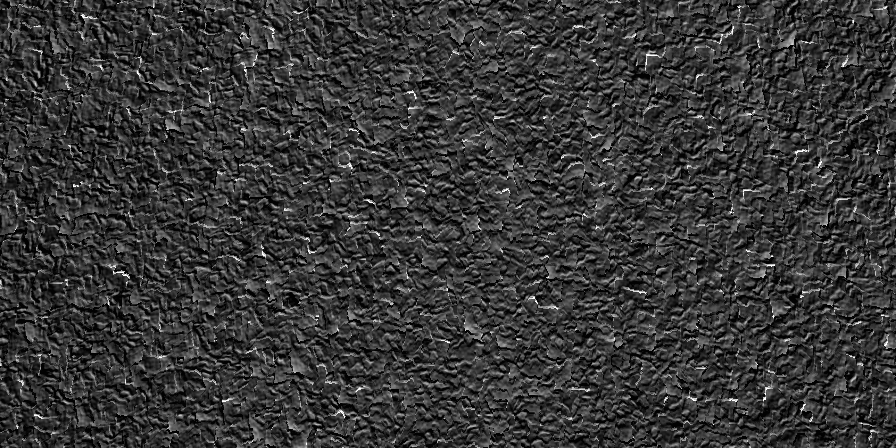
Give the GLSL for this texture, as a Shadertoy shader.

```glsl
float hash(vec2 p) {
    vec3 q = fract(vec3(p.xyx) * 0.1031);
    q += dot(q, q.yzx + 33.33);
    return fract((q.x + q.y) * q.z);
}

vec2 hash2(vec2 p) {
    return vec2(hash(p), hash(p + 57.3));
}

float lean(vec2 corner, vec2 offset) {
    return dot(2.0 * hash2(corner) - 1.0, offset);
}

// Gradient noise around zero
float noise(vec2 p) {
    vec2 i = floor(p);
    vec2 f = fract(p);
    vec2 u = f * f * f * (f * (6.0 * f - 15.0) + 10.0);
    vec2 e = vec2(1, 0);
    float low = mix(lean(i, f), lean(i + e.xy, f - e.xy), u.x);
    float high = mix(lean(i + e.yx, f - e.yx), lean(i + e.xx, f - e.xx), u.x);
    return mix(low, high, u.y);
}

vec2 noise2(vec2 p) {
    return vec2(noise(p + 7.4), noise(p + 43.7));
}

// Tallest of the flat, tilted, steep-sided chips around a point
float chips(vec2 p) {
    vec2 cell = floor(p);
    float top = -1.0;
    for (int y = -1; y <= 1; y++) {
        for (int x = -1; x <= 1; x++) {
            vec2 id = cell + vec2(x, y);
            vec2 offset = p - id - hash2(id);
            vec2 tilt = 1.1 * (hash2(id + 131.9) - 0.5);
            float turn = 2.0 * (hash(id + 19.7) - 0.5);
            vec2 axis = vec2(cos(turn), sin(turn));
            vec2 local = vec2(dot(offset, axis), dot(offset, vec2(-axis.y, axis.x)));
            float away = length(local * vec2(0.8, 1.25));
            float rise = 0.6 + 0.4 * hash(id + 91.1) + dot(tilt, offset);
            top = max(top, rise - 0.85 * smoothstep(0.18, 0.75, away));
        }
    }
    return top;
}

// Ragged chips of mixed size with a gritty skin
float surface(vec2 p) {
    vec2 sizeWarp = 1.3 * noise2(p * 0.33);
    vec2 edgeWarp = 0.5 * noise2(p * 1.1) + 0.28 * noise2(p * 2.5);
    float relief = chips(p + sizeWarp + edgeWarp);
    return relief + 0.22 * noise(p * 2.3 + 29.0);
}

// Brightness curve: deep shadows, grey faces, a long tail of glints
float tone(float z) {
    z = max(z, -1.15);
    return 0.19 + 0.175 * z + 0.015 * z * z;
}

void mainImage(out vec4 fragColor, in vec2 fragCoord) {
    const float CHIPS_PER_HEIGHT = 54.0;
    const float SLOPE_STEP = 0.15;
    const vec2 LAMP = vec2(1.1, 1.6);
    const vec2 GLOW_CENTRE = vec2(1.15, 0.65);

    vec2 uv = fragCoord / iResolution.y;
    vec2 p = uv * CHIPS_PER_HEIGHT + 100.0;

    // Slope toward the lamp gives glints and shadows
    vec2 toLamp = normalize(LAMP - uv);
    float behind = surface(p - SLOPE_STEP * toLamp);
    float ahead = surface(p + SLOPE_STEP * toLamp);
    float slope = (behind - ahead) / (2.0 * SLOPE_STEP);
    slope /= 1.0 + 0.12 * abs(slope);
    float crevice = surface(p) - 0.66;

    // Softer, lighter middle; harsher, darker borders
    float border = smoothstep(0.3, 1.3, length(uv - GLOW_CENTRE));
    float contrast = mix(0.88, 1.12, border);
    float light = mix(1.08, 0.84, border);

    float grey = light * tone(contrast * (1.2 * slope + 1.6 * crevice));
    fragColor = vec4(vec3(clamp(grey, 0.0, 1.0)), 1.0);
}
```
